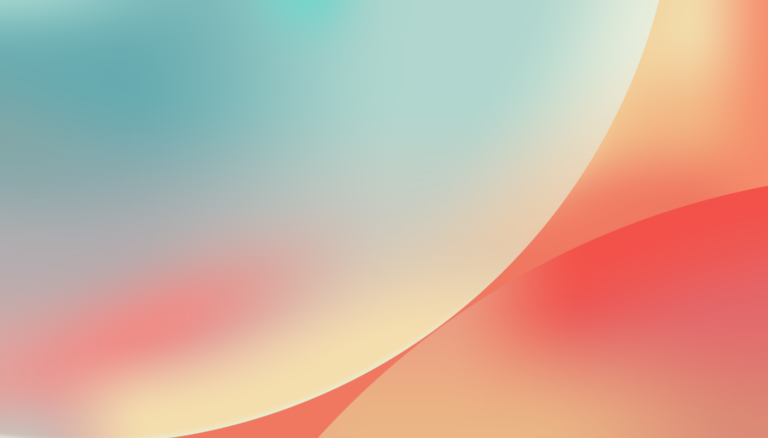
Write a Shadertoy shader that draws this background.

```glsl
// Soft pastel backdrop: a large disc of teal, grey, pink and cream overlaps
// an orange-to-coral field with a red hill. Two circle distances give the
// edges; every colour comes from smooth ramps and elliptical glows.

// Gaussian falloff inside a rotated ellipse
float glow(vec2 p, vec2 center, vec2 radii, float angle) {
    float c = cos(angle), s = sin(angle);
    vec2 q = p - center;
    q = vec2(c * q.x + s * q.y, c * q.y - s * q.x) / radii;
    return exp(-dot(q, q));
}

// Falls from one at low to zero at high
float fall(float low, float high, float v) {
    return 1.0 - smoothstep(low, high, v);
}

// Disc interior; d is the signed distance to its rim
vec3 discColor(vec2 p, float d) {
    // Left and right vertical ramps, blended across
    vec3 left = mix(vec3(0.40, 0.67, 0.69), vec3(0.70, 0.68, 0.69), fall(0.42, 0.80, p.y));
    left = mix(left, vec3(0.88, 0.66, 0.64), fall(0.10, 0.45, p.y));
    vec3 right = mix(vec3(0.69, 0.84, 0.81), vec3(0.78, 0.81, 0.77), fall(0.50, 0.80, p.y));
    right = mix(right, vec3(0.93, 0.82, 0.70), fall(0.20, 0.55, p.y));
    vec3 col = mix(left, right, smoothstep(0.25, 0.95, p.x));

    // Grey left side, pale corner and cyan spot
    col = mix(col, vec3(0.53, 0.65, 0.65), 0.7 * glow(p, vec2(0.0, 0.68), vec2(0.24, 0.13), -0.4));
    col = mix(col, vec3(0.66, 0.85, 0.82), 0.9 * glow(p, vec2(0.0, 1.03), vec2(0.35, 0.10), 0.0));
    col = mix(col, vec3(0.44, 0.84, 0.80), 0.85 * glow(p, vec2(0.70, 1.02), vec2(0.11, 0.10), 0.0));

    // Cream to peach along the right rim
    vec3 cream = mix(vec3(0.92, 0.79, 0.66), vec3(0.91, 0.93, 0.86), smoothstep(0.40, 0.95, p.y));
    col = mix(col, cream, smoothstep(-0.30, 0.02, d) * smoothstep(0.20, 0.50, p.y));

    // Pink ribbon, yellow lower rim and grey corner
    col = mix(col, vec3(0.95, 0.54, 0.52), 0.9 * glow(p, vec2(0.33, 0.245), vec2(0.36, 0.11), 0.4));
    float lowRim = smoothstep(-0.24, -0.04, d) * smoothstep(0.08, 0.35, p.x);
    col = mix(col, vec3(0.96, 0.87, 0.68), lowRim * fall(0.20, 0.45, p.y));
    col = mix(col, vec3(0.76, 0.78, 0.75), 0.8 * glow(p, vec2(0.03, -0.02), vec2(0.15, 0.10), 0.0));

    // Thin pale highlight on the lower rim
    return mix(col, vec3(0.90, 0.94, 0.86), 0.7 * exp(-d * d / 0.00008) * fall(0.15, 0.40, p.y));
}

// Orange field above the hill
vec3 fieldColor(vec2 p, float d) {
    vec3 col = mix(vec3(0.94, 0.47, 0.38), vec3(0.95, 0.70, 0.50), smoothstep(0.53, 0.74, p.y));
    col = mix(col, vec3(0.95, 0.87, 0.68), smoothstep(0.70, 0.95, p.y));
    col = mix(col, vec3(0.96, 0.55, 0.42), smoothstep(1.56, 1.78, p.x));
    float rimLight = 0.65 * exp(-max(d, 0.0) / 0.07) * smoothstep(0.40, 0.70, p.y);
    return mix(col, vec3(0.95, 0.82, 0.61), rimLight);
}

// Red hill fading to sand below and salmon at the left
vec3 hillColor(vec2 p, float depth) {
    vec3 col = mix(vec3(0.95, 0.32, 0.29), vec3(0.89, 0.41, 0.42), smoothstep(0.02, 0.30, depth));
    col = mix(col, vec3(0.92, 0.61, 0.51), fall(1.00, 1.35, p.x));
    vec3 sand = mix(vec3(0.94, 0.62, 0.60), vec3(0.92, 0.71, 0.52), smoothstep(0.45, 0.85, p.x));
    sand = mix(sand, vec3(0.86, 0.54, 0.46), smoothstep(1.20, 1.75, p.x));
    return mix(col, sand, fall(0.0, 0.32, p.y));
}

void mainImage(out vec4 fragColor, in vec2 fragCoord) {
    vec2 p = fragCoord / iResolution.y;
    float aa = 1.0 / iResolution.y;

    // Signed distances to the disc and the hill
    float disc = length(p - vec2(0.193, 1.342)) - 1.356;
    float hill = length(p - vec2(2.091, -1.232)) - 1.839;

    vec3 col = mix(hillColor(p, -hill), fieldColor(p, disc), smoothstep(-aa, aa, hill));
    col = mix(discColor(p, disc), col, smoothstep(-aa, aa, disc));
    fragColor = vec4(col, 1.0);
}
```
